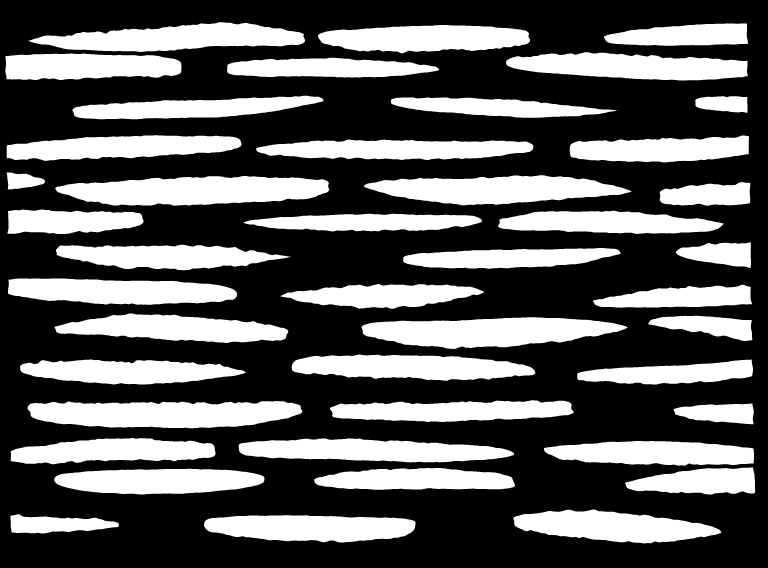
Write a Shadertoy shader that draws this pattern.

```glsl
// Rows of long ragged white slivers with tapered ends on black
#define ROWS 14.0        // number of rows
#define PITCH 0.066      // row spacing, in canvas heights
#define BASE 0.052       // lower margin
#define PERIOD 0.515     // sliver spacing along a row
#define ROW_JITTER 0.012 // vertical scatter of the rows
#define TILT 0.009       // rise from sliver centre to its end
#define BEND 0.007       // slow waviness of the centre line
#define ROUGH 0.0034     // ragged edge depth
#define SEAM 0.007       // black gap kept between touching slivers
#define SAMPLES 4        // antialiasing grid per axis

float hash(vec2 p) {
    vec3 q = fract(vec3(p.xyx) * vec3(0.1031, 0.1030, 0.0973));
    q += dot(q, q.yzx + 33.33);
    return fract((q.x + q.y) * q.z);
}

float signedHash(vec2 p) { return 2.0 * hash(p) - 1.0; }

// Smooth noise along a line, from -1 to 1
float noise(float x, float seed) {
    float i = floor(x), f = x - i;
    f *= f * (3.0 - 2.0 * f);
    return mix(signedHash(vec2(i, seed)), signedHash(vec2(i + 1.0, seed)), f);
}

// Height of one edge above or below the centre line
float edgeHeight(float s, float x, vec2 id) {
    float leftTaper = hash(id + 1.7), rightTaper = hash(id + 5.3);
    float taper = 0.16 + 0.9 * mix(leftTaper * leftTaper, rightTaper * rightTaper,
                                   smoothstep(0.25, 0.75, s));
    float profile = pow(4.0 * s * (1.0 - s), taper);
    float rough = ROUGH * mix(0.15, 0.75, hash(id + 9.1));
    float ragged = noise(x * 65.0, id.x + id.y * 3.7) + 0.45 * noise(x * 150.0, id.y + 71.0);
    return mix(0.014, 0.027, hash(id + 3.9)) * profile
         + rough * ragged * min(1.0, 3.0 * profile);
}

// Inside depth of the sliver in this row, negative outside
float sliver(vec2 p, float row) {
    float shift = 0.5 * mod(row, 2.0) + 0.45 * hash(vec2(row, 17.0));
    float ragEnd = 0.003 * noise(p.y * 110.0, row + 31.0);
    float along = (p.x + ragEnd) / PERIOD + shift + 20.0;
    vec2 id = vec2(floor(along), row) * 7.0 + 13.0;

    // Length and place within the cell
    float halfLength = mix(0.32, 0.475, hash(id));
    float centre = 0.5 + (0.49 - halfLength) * signedHash(id + 2.3);
    float t = (fract(along) - centre) / halfLength;
    if (abs(t) >= 1.0) return -1.0;

    // Centre line
    float middle = BASE + (row + 0.5) * PITCH
                 + ROW_JITTER * signedHash(vec2(row, 43.0))
                 + TILT * t * signedHash(id + 4.1)
                 + BEND * noise(p.x * 5.0, row + 91.0);
    float s = 0.5 + 0.5 * t, y = p.y - middle;
    return min(edgeHeight(s, p.x, id + 0.5) - y, edgeHeight(s, p.x, id + 150.5) + y);
}

float inside(vec2 p, float aspect) {
    // Slightly slanted trim at both sides
    float rag = 0.0015 * noise(p.y * 80.0, 5.0);
    float left = mix(0.021, 0.009, p.y) + rag;
    float right = aspect - mix(0.022, 0.038, p.y) + rag;
    if (p.x < left || p.x > right) return 0.0;

    // Deepest and second deepest of the nearby rows
    float row = floor((p.y - BASE) / PITCH);
    float first = -1.0, second = -1.0;
    for (float k = -1.0; k <= 1.0; k++) {
        float r = row + k;
        if (r < 0.0 || r >= ROWS) continue;
        float depth = sliver(p, r);
        second = max(second, min(first, depth));
        first = max(first, depth);
    }
    return step(0.0, first - max(0.0, second + SEAM));
}

void mainImage(out vec4 fragColor, in vec2 fragCoord) {
    float aspect = iResolution.x / iResolution.y;
    float cover = 0.0;
    for (int j = 0; j < SAMPLES; j++)
        for (int i = 0; i < SAMPLES; i++) {
            vec2 offset = (vec2(i, j) + 0.5) / float(SAMPLES) - 0.5;
            cover += inside((fragCoord + offset) / iResolution.y, aspect);
        }
    fragColor = vec4(vec3(cover / float(SAMPLES * SAMPLES)), 1.0);
}
```
